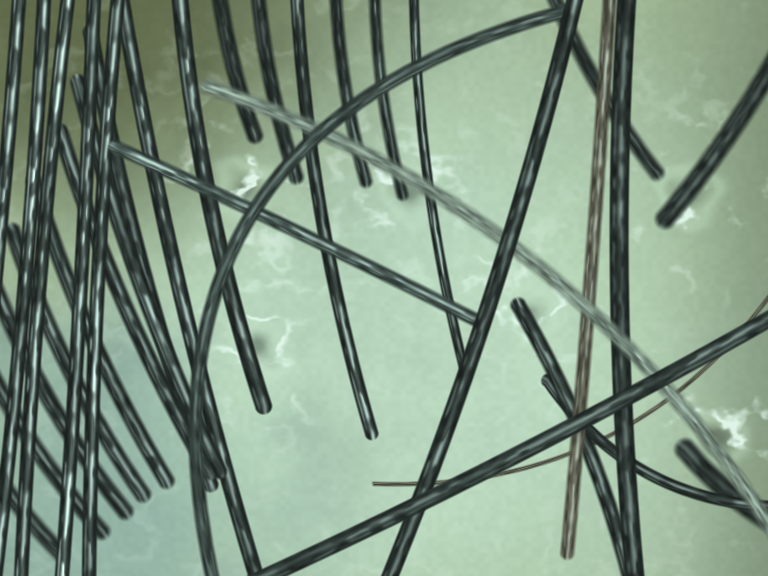
Give the GLSL for this texture, as a Shadertoy shader.

```glsl
// Magnified scalp: glossy dark hairs crossing over pale, flaky green-grey skin.

const vec3 OLIVE = vec3(0.37, 0.41, 0.29);
const vec3 SAGE = vec3(0.60, 0.69, 0.56);
const vec3 PALE = vec3(0.72, 0.84, 0.74);
const vec3 TEAL = vec3(0.55, 0.68, 0.64);
const vec3 FLAKE = vec3(0.88, 0.97, 0.92);
const vec3 SHINE = vec3(0.74, 0.85, 0.82);
const vec3 BLACK = vec3(0.13, 0.16, 0.15);
const vec3 BROWN = vec3(0.31, 0.31, 0.26);
const vec3 HAZE = vec3(0.43, 0.50, 0.45);
const float CRISP = 0.0026;
const float BLURRY = 0.007;

float hash(vec2 p) {
    vec3 q = fract(p.xyx * 0.1031);
    q += dot(q, q.yzx + 33.33);
    return fract((q.x + q.y) * q.z);
}

float noise(vec2 p) {
    vec2 i = floor(p), f = fract(p);
    f = f * f * (3.0 - 2.0 * f);
    return mix(mix(hash(i), hash(i + vec2(1, 0)), f.x),
               mix(hash(i + vec2(0, 1)), hash(i + vec2(1, 1)), f.x), f.y);
}

float fbm(vec2 p) {
    float sum = 0.0, amp = 0.5;
    for (int i = 0; i < 4; i++) {
        sum += amp * noise(p);
        p = mat2(1.6, 1.2, -1.2, 1.6) * p + 7.3;
        amp *= 0.5;
    }
    return sum;
}

// Round strand from a to b, bent sideways by bow, with broken highlights
vec3 hair(vec3 under, vec2 p, vec2 a, vec2 b, float bow, float radius, float soft, vec3 tint, float gloss) {
    float len = length(b - a);
    vec2 dir = (b - a) / len, q = p - a;
    float along = dot(q, dir), t = clamp(along / len, 0.0, 1.0);
    float slope = 4.0 * bow * (1.0 - 2.0 * t) / len;
    float side = (dot(q, vec2(-dir.y, dir.x)) - 4.0 * bow * t * (1.0 - t)) / sqrt(1.0 + slope * slope);
    float d = length(vec2(side, along - t * len));
    soft = max(soft, 0.7 / iResolution.y);
    float cover = 1.0 - smoothstep(radius - soft, radius + soft, d);
    float u = side / radius;
    vec2 seed = a * 37.0 + 20.0;
    float glint = smoothstep(0.2, 0.75, noise(seed + vec2(along * 45.0, u * 1.8)));
    float sheen = 0.5 + 0.7 * noise(seed + vec2(along * 7.0, 3.0));
    float streak = exp(-9.0 * (u - 0.12) * (u - 0.12)) * (0.3 + 0.7 * glint)
                 + 0.45 * exp(-30.0 * (u + 0.55) * (u + 0.55)) * glint;
    vec3 body = tint * (0.7 + 0.5 * noise(seed + vec2(along * 60.0, u * 3.0)));
    return mix(under, body + SHINE * streak * sheen * gloss, cover);
}

// Mottled skin, shaded at the upper left, with white flakes around the pores
vec3 skin(vec2 p) {
    float mottle = fbm(p * 5.0 + 3.0) - 0.47;
    float glow = 1.0 - smoothstep(0.2, 0.85, length((p - vec2(0.68, 0.36)) * vec2(0.9, 1.0)) + mottle * 0.35);
    vec3 col = mix(SAGE, PALE, glow);
    col = mix(col, TEAL, 0.8 * (1.0 - smoothstep(0.1, 0.5, length(p - vec2(0.16, 0.08)) + mottle * 0.3)));
    col = mix(col, OLIVE, 1.0 - smoothstep(0.1, 0.62, length((p - vec2(0.12, 1.02)) * vec2(0.85, 1.0)) + mottle * 0.2));
    col *= 1.0 + 0.16 * mottle + 0.035 * (noise(p * 110.0) - 0.5);
    col *= 1.0 - 0.18 * smoothstep(1.1, 1.38, p.x);
    vec2 pores[6] = vec2[6](vec2(0.45, 0.40), vec2(0.71, 0.66), vec2(0.92, 0.46),
                            vec2(1.20, 0.66), vec2(1.24, 0.24), vec2(0.42, 0.67));
    float scaly = 0.1;
    for (int i = 0; i < 6; i++) {
        vec2 q = p - pores[i];
        float r = length(q) + 0.03 * (noise(p * 25.0) - 0.5);
        scaly += 0.85 * exp(-r * r * 110.0);
        col = mix(col, PALE * 1.08, 0.35 * exp(-pow((r - 0.045) * 80.0, 2.0)));
        col *= 1.0 - 0.3 * exp(-r * r * 2200.0);
    }
    float ridge = 1.0 - abs(2.0 * fbm(p * vec2(13.0, 17.0) + 9.0) - 0.95);
    float flakes = smoothstep(0.80, 1.0, ridge) * smoothstep(0.4, 0.62, fbm(p * 21.0 + 31.0));
    return mix(col, FLAKE, clamp(flakes * scaly * 1.3, 0.0, 0.95));
}

void mainImage(out vec4 fragColor, in vec2 fragCoord) {
    vec2 p = fragCoord / iResolution.y;
    vec3 col = skin(p);

    // Out-of-focus strands close to the skin
    col = hair(col, p, vec2(1.37, 0.94), vec2(1.155, 0.62), 0.01, 0.016, BLURRY, BLACK, 0.25);
    col = hair(col, p, vec2(0.96, 1.01), vec2(1.14, 0.70), -0.012, 0.012, BLURRY, BLACK, 0.35);
    col = hair(col, p, vec2(1.19, 0.22), vec2(1.36, 0.08), -0.01, 0.017, BLURRY, BLACK, 0.3);

    // Rooted shafts hanging from the top: every third one is long
    for (int i = 0; i < 7; i++) {
        float k = float(i), rnd = hash(vec2(k, 4.0));
        bool isLong = i % 3 == 0;
        float drop = (isLong ? 0.66 : 0.25) + 0.14 * rnd;
        vec2 top = vec2(0.31 + 0.068 * k, 1.03);
        vec2 root = top + vec2(0.03 + 0.16 * drop - 0.008 * k, -drop);
        col = hair(col, p, top, root, -0.03 * drop, 0.0145 - 0.001 * k, isLong ? CRISP : 0.005, BLACK, isLong ? 0.7 : 0.4);
    }

    // Left bundle leaning right, shorter and softer further down
    for (int i = 0; i < 9; i++) {
        float k = float(i) / 8.0, rnd = hash(vec2(float(i), 11.0));
        vec2 top = mix(vec2(0.205, 1.03), vec2(-0.08, 0.34), k) + vec2(0.03 * (rnd - 0.5), 0.0);
        vec2 root = top + vec2(0.20 + 0.08 * rnd, -mix(1.05, 0.30, sqrt(k)));
        col = hair(col, p, top, root, -0.018, 0.0135, mix(CRISP, BLURRY, k), BLACK, mix(0.75, 0.35, k));
    }

    // Left bundle of glossy strands leaning left
    for (int i = 0; i < 5; i++) {
        float k = float(i), rnd = hash(vec2(k, 23.0));
        vec2 top = vec2(0.035 + 0.043 * k, 1.03);
        vec2 end = vec2(-0.09 + 0.06 * k + 0.02 * rnd, -0.03);
        col = hair(col, p, top, end, 0.03 * (rnd - 0.6), 0.0125, CRISP, BLACK, 0.95);
    }

    // Long strands crossing the view, lowest first
    col = hair(col, p, vec2(0.65, 0.16), vec2(1.36, 0.52), -0.11, 0.0035, CRISP, BROWN, 0.2);
    col = hair(col, p, vec2(0.95, 0.34), vec2(1.36, 0.12), -0.06, 0.010, CRISP, BLACK, 0.6);
    col = hair(col, p, vec2(0.90, 0.47), vec2(1.10, -0.03), 0.02, 0.013, 0.004, BLACK, 0.6);
    col = hair(col, p, vec2(0.20, 0.745), vec2(0.835, 0.44), 0.004, 0.0115, 0.004, BLACK * 1.6, 0.75);
    col = hair(col, p, vec2(1.06, 1.03), vec2(0.985, 0.04), 0.004, 0.0115, 0.004, BROWN, 0.6);
    col = hair(col, p, vec2(1.09, 1.03), vec2(1.105, -0.03), -0.022, 0.0165, CRISP, BLACK, 0.5);
    col = hair(col, p, vec2(0.36, 0.85), vec2(1.36, 0.05), 0.115, 0.012, BLURRY, HAZE, 0.25);
    col = hair(col, p, vec2(0.375, -0.03), vec2(0.98, 0.98), 0.285, 0.012, 0.004, BLACK * 1.5, 0.35);
    col = hair(col, p, vec2(1.005, 1.03), vec2(0.665, -0.03), 0.022, 0.0145, CRISP, BLACK, 0.6);
    col = hair(col, p, vec2(0.42, -0.02), vec2(1.36, 0.46), -0.012, 0.0145, CRISP, BLACK * 1.2, 0.45);

    fragColor = vec4(clamp(col, 0.0, 1.0), 1.0);
}
```
